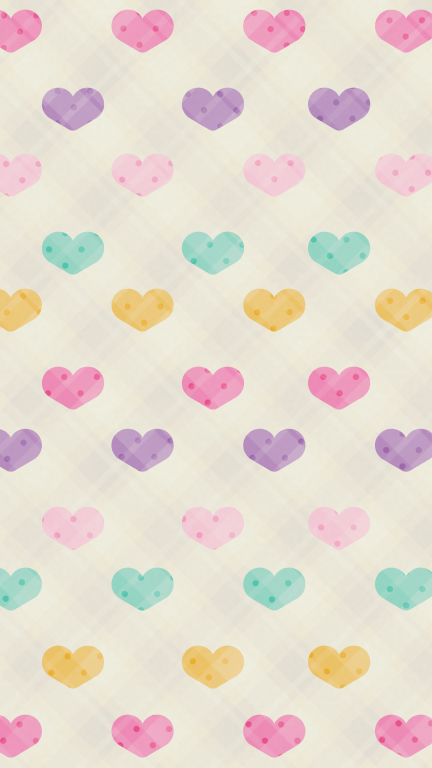
Give the GLSL for this pattern, as a Shadertoy shader.

```glsl
const int ROWS = 11;
const float HEART_SIZE = 0.072;   // half width, in canvas widths
const float PLAID_PERIOD = 0.217;

vec2 hash2(vec2 p) {
    vec3 h = fract(p.xyx * vec3(0.1031, 0.1030, 0.0973));
    h += dot(h, h.yzx + 33.33);
    return fract((h.xx + h.yz) * h.zy);
}

float gradientCorner(vec2 cell, vec2 f, vec2 corner) {
    return dot(hash2(cell + corner) * 2.0 - 1.0, f - corner);
}

float gradientNoise(vec2 p) {
    vec2 cell = floor(p), f = fract(p);
    vec2 w = f * f * f * (f * (f * 6.0 - 15.0) + 10.0);
    float low = mix(gradientCorner(cell, f, vec2(0, 0)), gradientCorner(cell, f, vec2(1, 0)), w.x);
    float high = mix(gradientCorner(cell, f, vec2(0, 1)), gradientCorner(cell, f, vec2(1, 1)), w.x);
    return mix(low, high, w.y);
}

float coverage(float dist, float pixel) {
    return clamp(0.5 - dist / pixel, 0.0, 1.0);
}

// Capsule with a different radius at each end
float taperedCapsule(vec2 p, vec2 a, vec2 b, float ra, float rb) {
    float h = length(b - a);
    vec2 dir = (b - a) / h;
    p -= a;
    vec2 q = vec2(abs(dot(p, vec2(-dir.y, dir.x))), dot(p, dir));
    float k = (ra - rb) / h;
    float c = sqrt(1.0 - k * k);
    float t = dot(q, vec2(-k, c));
    if (t < 0.0) return length(q) - ra;
    if (t > c * h) return length(q - vec2(0.0, h)) - rb;
    return dot(q, vec2(c, k)) - ra;
}

float heartDistance(vec2 p) {
    p.x = abs(p.x);
    return taperedCapsule(p, vec2(0.47, 0.16), vec2(0.0, -0.42), 0.53, 0.27);
}

// Staggered dots on a diagonal grid
float dotDistance(vec2 p, vec2 phase) {
    vec2 g = vec2(p.x + p.y, p.x - p.y) * 0.7071 / 0.74 + phase;
    return length(fract(g) - 0.5) * 0.74 - 0.1;
}

// Repeating stripe; position, centre and width are in periods
float stripe(float u, float centre, float halfWidth, float pixel) {
    return coverage(abs(fract(u - centre + 0.5) - 0.5) - halfWidth, pixel);
}

float wideBands(vec2 u, float pixel) {
    return 0.5 * (stripe(u.x, 0.3, 0.2, pixel) + stripe(u.y, 0.25, 0.2, pixel));
}

float paleStripes(vec2 u, float pixel) {
    float pale = stripe(u.x, 0.78, 0.17, pixel) + stripe(u.y, 0.75, 0.17, pixel);
    float thin = stripe(u.x, 0.39, 0.035, pixel) + stripe(u.y, 0.35, 0.035, pixel);
    return 0.5 * min(pale + 0.7 * thin, 2.0);
}

vec3 heartColour(int i) {
    return vec3[5](vec3(0.93, 0.54, 0.71), vec3(0.71, 0.55, 0.74), vec3(0.95, 0.78, 0.83),
                   vec3(0.58, 0.83, 0.76), vec3(0.92, 0.76, 0.40))[i];
}

vec3 dotColour(int i) {
    return vec3[5](vec3(0.91, 0.28, 0.52), vec3(0.60, 0.39, 0.66), vec3(0.94, 0.60, 0.73),
                   vec3(0.28, 0.76, 0.67), vec3(0.92, 0.67, 0.13))[i];
}

// Uneven spacing of the row pairs
float rowNudge(int pair) {
    return float[6](0.0, 0.007, -0.007, -0.009, -0.014, 0.0)[pair];
}

vec2 heartCentre(int row, float x) {
    bool inset = row % 2 == 1;
    float start = inset ? 0.169 : 0.025;
    float spacing = inset ? 0.308 : 0.305;
    float column = clamp(round((x - start) / spacing), 0.0, inset ? 2.0 : 3.0);
    float shift = inset && column == 1.0 ? 0.016 : 0.0;
    float y = 0.072 + float(row / 2) * 0.3264 + rowNudge(row / 2) + (inset ? 0.1806 : 0.0);
    return vec2(start + column * spacing + shift, y);
}

void mainImage(out vec4 fragColor, in vec2 fragCoord) {
    float pixel = 1.0 / iResolution.x;
    vec2 p = vec2(fragCoord.x, iResolution.y - fragCoord.y) * pixel;

    // Faded diagonal plaid
    vec2 u = vec2(p.x + p.y, p.x - p.y) * 0.7071 / PLAID_PERIOD;
    float plaidPixel = 1.5 * pixel / PLAID_PERIOD;
    float fade = 0.85 + 0.5 * gradientNoise(p * 6.0);
    float pale = paleStripes(u, plaidPixel) * fade;
    vec3 colour = vec3(0.927, 0.909, 0.838);
    colour = mix(colour, vec3(0.880, 0.860, 0.825), 0.75 * wideBands(u, plaidPixel) * fade);
    colour = mix(colour, vec3(0.932, 0.932, 0.878), 0.8 * pale);

    // Rows of dotted hearts, with the plaid showing through
    for (int row = 0; row < ROWS; row++) {
        vec2 centre = heartCentre(row, p.x);
        vec2 q = (p - centre) * vec2(1.0, -1.0) / HEART_SIZE;
        float heartPixel = pixel / HEART_SIZE;
        vec2 phase = hash2(floor(centre * 100.0));
        float spots = coverage(dotDistance(q, phase), heartPixel);
        vec3 ink = mix(heartColour(row % 5), dotColour(row % 5), 0.85 * spots);
        float sheen = stripe(u.x, 0.08, 0.07, plaidPixel) + stripe(u.y, 0.04, 0.07, plaidPixel);
        ink = mix(ink, vec3(0.95, 0.92, 0.90), min(0.38 * pale + 0.16 * sheen, 0.45));
        colour = mix(colour, ink, coverage(heartDistance(q), heartPixel));
    }

    // Soft paper grain
    colour += 0.012 * gradientNoise(p * 90.0);
    fragColor = vec4(colour, 1.0);
}
```
